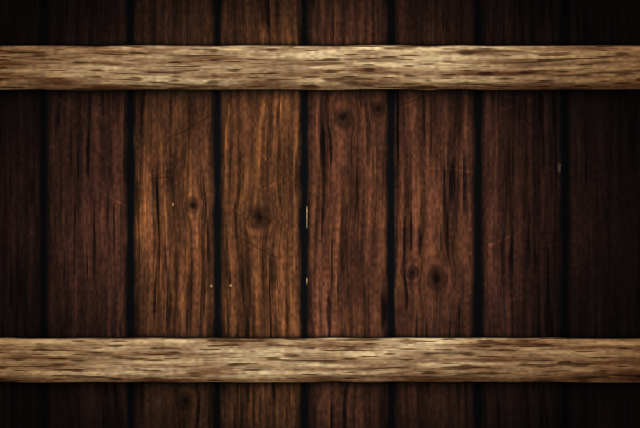
Give the GLSL for this texture, as a Shadertoy shader.

```glsl
// Dark vertical planks crossed by two pale horizontal beams, under a vignette.
// Stretched value noise gives the grain; knots bend it, and looped segments
// add scratches. Lengths are in units of the canvas height.

const float PLANK_START = 0.102;   // x of the first gap
const float PLANK_PITCH = 0.203;
const float GAP_HALF = 0.0085;
const float BEAM_HALF = 0.0515;
const vec2 BEAM_Y = vec2(0.159, 0.842);
const vec2 LIGHT_CENTRE = vec2(0.70, 0.50);
const vec2 LIGHT_SIZE = vec2(0.80, 0.72);
const vec3 RED_WOOD = vec3(0.285, 0.162, 0.122);
const vec3 GOLD_WOOD = vec3(0.350, 0.212, 0.125);
const vec3 GAP_COLOUR = vec3(0.040, 0.046, 0.050);
const vec3 HAZE = vec3(0.016, 0.012, 0.014);
const vec3 BEAM_DARK = vec3(0.36, 0.225, 0.135);
const vec3 BEAM_PALE = vec3(0.82, 0.71, 0.53);
const vec3 BEAM_END_TINT = vec3(0.66, 0.57, 0.49);
const float WARMTH[8] = float[8](0.1, 0.2, 0.85, 1.0, 0.5, 0.4, 0.15, 0.05);

// Knots: centre and radius
const vec3 KNOTS[7] = vec3[7](
    vec3(0.605, 0.492, 0.021), vec3(0.449, 0.520, 0.014), vec3(1.020, 0.350, 0.021),
    vec3(0.963, 0.363, 0.012), vec3(0.802, 0.725, 0.018), vec3(0.883, 0.745, 0.014),
    vec3(0.434, 0.062, 0.015));

// Bright chips: centre and half size
const vec4 CHIPS[6] = vec4[6](
    vec4(1.307, 0.609, 0.004, 0.011), vec4(0.717, 0.495, 0.0022, 0.026),
    vec4(0.494, 0.332, 0.003, 0.004), vec4(0.539, 0.333, 0.003, 0.003),
    vec4(0.404, 0.523, 0.003, 0.004), vec4(0.717, 0.342, 0.002, 0.012));

float hash(vec2 p) {
    vec3 q = fract(vec3(p.xyx) * 0.1031);
    q += dot(q, q.yzx + 33.33);
    return fract((q.x + q.y) * q.z);
}

float noise(vec2 p) {
    vec2 i = floor(p), f = fract(p);
    f = f * f * (3.0 - 2.0 * f);
    return mix(mix(hash(i), hash(i + vec2(1, 0)), f.x),
               mix(hash(i + vec2(0, 1)), hash(i + vec2(1, 1)), f.x), f.y);
}

float fbm(vec2 p) {
    float sum = 0.0, amp = 0.533;
    for (int i = 0; i < 4; i++) {
        sum += amp * noise(p);
        p = p * 2.03 + 17.1;
        amp *= 0.5;
    }
    return sum;
}

float segment(vec2 p, vec2 dir, float halfLen) {
    return length(p - dir * clamp(dot(p, dir), -halfLen, halfLen));
}

vec3 planks(vec2 p, float px) {
    float cell = (p.x - PLANK_START) / PLANK_PITCH;
    float id = floor(cell);
    float warm = WARMTH[int(clamp(id + 1.0, 0.0, 7.0))];

    // Knots push the grain sideways and darken their middles
    vec2 g = p;
    float knotShade = 1.0;
    for (int i = 0; i < 7; i++) {
        vec2 d = (p - KNOTS[i].xy) / KNOTS[i].z;
        float r = length(d * vec2(1.0, 0.85)) + 0.3 * (noise(p * 90.0) - 0.5);
        g.x -= d.x * KNOTS[i].z * 0.6 * exp(-0.3 * r * r);
        knotShade *= 1.0 - 0.7 * exp(-1.4 * r * r);
        knotShade *= 1.0 - 0.25 * exp(-0.3 * r * r) * (0.5 + 0.5 * cos(r * 6.0));
    }
    g.x += 0.008 * (noise(vec2(id * 7.0, p.y * 5.0)) - 0.5);
    g.y += id * 3.7;

    // Broad stains, fine fibres, black splits and golden streaks
    float fibre = fbm(g * vec2(100.0, 4.5));
    float stain = fbm(g * vec2(12.0, 5.0));
    float pores = noise(g * vec2(190.0, 110.0));
    vec3 col = mix(RED_WOOD, GOLD_WOOD, warm);
    col *= (0.3 + 1.4 * fibre) * (0.7 + 0.6 * stain) * (0.8 + 0.4 * pores);
    float split = smoothstep(0.62, 0.88, noise(g * vec2(130.0, 8.0) + 31.0));
    col *= 1.0 - 0.6 * split * smoothstep(0.35, 0.65, noise(g * vec2(25.0, 6.0)));
    float streak = smoothstep(0.62, 0.92, noise(g * vec2(150.0, 14.0) + 9.0));
    col += vec3(0.20, 0.125, 0.045) * streak * stain * (0.25 + warm);
    vec2 patchAt = (p - vec2(0.325, 0.49)) / vec2(0.035, 0.07);
    col += vec3(0.22, 0.14, 0.05) * exp(-dot(patchAt, patchAt)) * fibre;

    // Faint slanting scratches, alternately dark and light
    for (int i = 0; i < 36; i++) {
        float k = float(i);
        vec2 c = vec2(hash(vec2(k, 1.0)) * 1.5, 0.23 + 0.54 * hash(vec2(k, 2.0)));
        float a = (hash(vec2(k, 3.0)) - 0.5) * 1.8;
        vec2 bend = vec2(0.0, 0.012 * noise(p * 16.0 + k));
        float d = segment(p - c + bend, vec2(cos(a), sin(a)), 0.02 + 0.04 * hash(vec2(k, 4.0)));
        float tone = mix(-0.22, 0.22, mod(k, 2.0));
        col *= 1.0 + tone * (1.0 - smoothstep(0.0, 0.002 + px, d)) * (0.4 + pores);
    }
    col *= knotShade;

    // Gaps with ragged sides and rounded plank edges
    float gap = abs(cell - floor(cell + 0.5)) * PLANK_PITCH;
    gap += 0.005 * (noise(p * vec2(20.0, 22.0)) - 0.5);
    col *= 0.65 + 0.35 * smoothstep(GAP_HALF, GAP_HALF + 0.014, gap);
    col = mix(GAP_COLOUR, col, smoothstep(GAP_HALF - 0.002 - px, GAP_HALF + 0.002 + px, gap));

    for (int i = 0; i < 6; i++) {
        vec2 d = abs(p - CHIPS[i].xy) / CHIPS[i].zw;
        float chip = 1.0 - smoothstep(0.5, 1.4, length(d) + 0.8 * (noise(p * 130.0) - 0.5));
        col = mix(col, vec3(0.70, 0.56, 0.36), 0.85 * chip);
    }
    return col;
}

// h runs from -1 at the lower edge to 1 at the upper edge
vec3 beam(vec2 p, float h) {
    vec2 g = p + vec2(0.0, 0.010 * noise(p * vec2(5.0, 12.0)));
    float grain = fbm(g * vec2(8.0, 110.0));
    float wear = fbm(g * vec2(5.0, 24.0) + 40.0);
    float pale = 1.35 * grain + 0.7 * wear - 0.45 + 0.08 * h;
    vec3 col = mix(BEAM_DARK, BEAM_PALE, clamp(pale, 0.0, 1.0));
    float crack = smoothstep(0.62, 0.92, noise(g * vec2(22.0, 210.0) + 5.0));
    col *= 1.0 - vec3(0.42, 0.47, 0.52) * crack;
    col *= 0.87 + 0.26 * noise(p * vec2(100.0, 190.0));
    col *= mix(vec3(0.62, 0.56, 0.50), vec3(1.0), smoothstep(-1.0, -0.5, h));
    col *= 1.0 + 0.12 * smoothstep(0.6, 0.85, h) - 0.3 * smoothstep(0.9, 1.0, h);
    float end = smoothstep(0.25, 0.85, abs(p.x - LIGHT_CENTRE.x));
    return col * mix(vec3(1.0), BEAM_END_TINT, end);
}

void mainImage(out vec4 fragColor, in vec2 fragCoord) {
    vec2 p = fragCoord / iResolution.y;
    float px = 1.0 / iResolution.y;

    float r = length((p - LIGHT_CENTRE) / LIGHT_SIZE);
    vec3 col = planks(p, px) * mix(1.0, 0.1, smoothstep(0.25, 1.08, r)) + HAZE;

    // Beams and the shadows they cast
    for (int i = 0; i < 2; i++) {
        float y = p.y - BEAM_Y[i] + 0.003 * (noise(vec2(p.x * 14.0, float(i) * 9.0)) - 0.5);
        float outside = abs(y) - BEAM_HALF;
        float reach = y < 0.0 ? 0.016 : 0.005;
        col *= 1.0 - 0.85 * exp(-max(outside, 0.0) / reach);
        float cover = 1.0 - smoothstep(-px, px, outside);
        col = mix(col, beam(p, y / BEAM_HALF), cover);
    }
    fragColor = vec4(clamp(col, 0.0, 1.0), 1.0);
}
```
